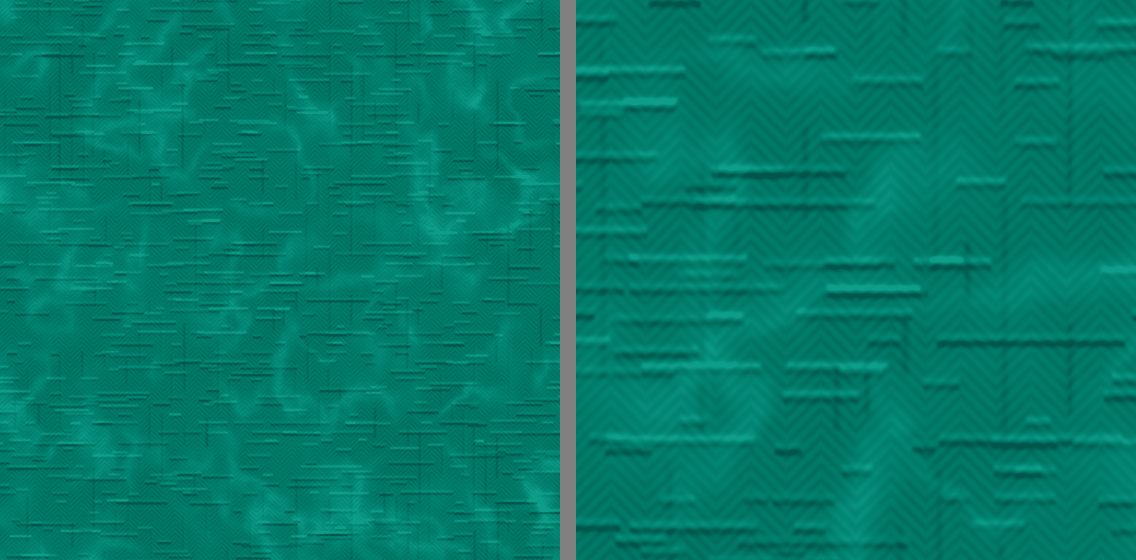
Left, the full canvas; right, a detail of the centre.
Write a Shadertoy shader that draws this texture.

```glsl
// Teal woven cloth: soft cloudy veins over a fine herringbone weave,
// crossed by short embossed horizontal slubs and faint upright threads.
// Veins are ridged gradient noise; slubs are one random dash per jittered cell.

const vec3 DEEP  = vec3(0.00, 0.36, 0.315);
const vec3 BASE  = vec3(0.00, 0.468, 0.40);
const vec3 MID   = vec3(0.012, 0.53, 0.46);
const vec3 LIGHT = vec3(0.045, 0.605, 0.525);
const float THREAD = 1.0 / 256.0;   // thickness of one thread
const float TAU = 6.2831853;

vec4 hash4(vec2 p, float seed) {
    vec4 q = fract(vec4(p.xyx, seed) * vec4(0.1031, 0.1030, 0.0973, 0.1099));
    q += dot(q, q.wzxy + 33.33);
    return fract((q.xxyz + q.yzzw) * q.zywx);
}

float cornerSlope(vec2 cell, vec2 offset, float seed) {
    float angle = TAU * hash4(cell, seed).x;
    return dot(vec2(cos(angle), sin(angle)), offset);
}

// Gradient noise centred on zero
float gradientNoise(vec2 p, float seed) {
    vec2 i = floor(p), f = fract(p);
    vec2 u = f * f * f * (f * (f * 6.0 - 15.0) + 10.0);
    vec2 e = vec2(1.0, 0.0);
    float low = mix(cornerSlope(i, f, seed),
                    cornerSlope(i + e, f - e, seed), u.x);
    float high = mix(cornerSlope(i + e.yx, f - e.yx, seed),
                     cornerSlope(i + 1.0, f - 1.0, seed), u.x);
    return mix(low, high, u.y);
}

float fbm(vec2 p, float seed) {
    float sum = 0.0, amp = 1.0;
    for (int k = 0; k < 4; k++) {
        sum += amp * gradientNoise(p, seed + float(k));
        p = p * 2.03 + 7.1;
        amp *= 0.5;
    }
    return sum;
}

// Bright ridges where the noise crosses zero, fading in and out
float veins(vec2 p, float scale, float seed) {
    vec2 warp = vec2(fbm(p * 12.0, seed + 10.0), fbm(p * 12.0, seed + 20.0));
    vec2 q = p * scale + 0.3 * warp;
    float n = gradientNoise(q, seed);
    float ridge = exp(-90.0 * n * n);
    float presence = smoothstep(-0.2, 0.3, gradientNoise(p * scale * 0.9, seed + 30.0));
    return ridge * presence;
}

// Fine diagonal hatch whose lean flips from column to column
float herringbone(vec2 p, float frequency) {
    float lean = abs(fract(p.x * frequency * 0.2) - 0.5) * 5.0;
    return sin(TAU * (p.y * frequency + lean));
}

float threadProfile(float d) {
    float x = d / (0.6 * THREAD);
    return exp(-x * x);
}

// One dash per cell along x: x = lit upper edge, y = shaded lower edge
vec2 slubs(vec2 p, vec2 cell, float density, float seed) {
    float row = floor(p.y / cell.y);
    p.x += cell.x * hash4(vec2(row, 3.0), seed).x;
    vec2 id = floor(p / cell);
    vec2 local = p - id * cell;
    vec4 shape = hash4(id, seed + 1.0);
    vec4 tint = hash4(id, seed + 2.0);
    float len = cell.x * mix(0.2, 0.9, shape.x * shape.x);
    float start = (cell.x - len) * shape.y;
    float along = local.x - start;
    float span = smoothstep(0.0, THREAD, along) * smoothstep(0.0, THREAD, len - along);
    float d = local.y - cell.y * mix(0.4, 0.6, shape.z);
    float present = step(shape.w, density) * span;
    vec2 strength = vec2(mix(0.3, 1.0, tint.x), mix(0.3, 1.0, 1.0 - tint.x));
    vec2 edges = vec2(threadProfile(d - 0.55 * THREAD), threadProfile(d + 0.55 * THREAD));
    return present * strength * edges * mix(0.6, 1.0, tint.y);
}

// Tone -1 is deep shade, 0 the cloth, 1 a vein, 2 a highlight
vec3 clothColour(float tone) {
    vec3 colour = mix(BASE, DEEP, clamp(-tone, 0.0, 1.2));
    colour = mix(colour, MID, clamp(tone, 0.0, 1.0));
    return mix(colour, LIGHT, clamp(tone - 1.0, 0.0, 1.15));
}

void mainImage(out vec4 fragColor, in vec2 fragCoord) {
    vec2 p = fragCoord / iResolution.y;

    // Soft clouds and veins
    float cloud = fbm(p * 14.0, 50.0);
    float tone = 1.15 * veins(p, 6.0, 1.0) + 0.95 * veins(p + 3.7, 9.0, 5.0);
    tone *= 1.0 + 0.9 * cloud;
    tone += 0.25 * fbm(p * 5.0, 60.0) - 0.04;

    // Weave
    tone += 0.25 * herringbone(p, 120.0);

    // Horizontal slubs in three overlapping layers
    vec2 relief = vec2(0.0);
    for (int k = 0; k < 3; k++) {
        float layer = float(k);
        vec2 cell = vec2(0.09 + 0.02 * layer, 0.0157 + 0.0021 * layer);
        relief += slubs(p + 0.37 * layer, cell, 0.42, 11.0 * layer + 70.0);
    }
    tone += 2.1 * relief.x - 1.6 * relief.y;

    // Faint upright threads
    vec2 upright = slubs(p.yx + 1.3, vec2(0.19, 0.020), 0.6, 120.0);
    tone += 0.2 * upright.x - 0.75 * upright.y;

    fragColor = vec4(clothColour(tone), 1.0);
}
```
